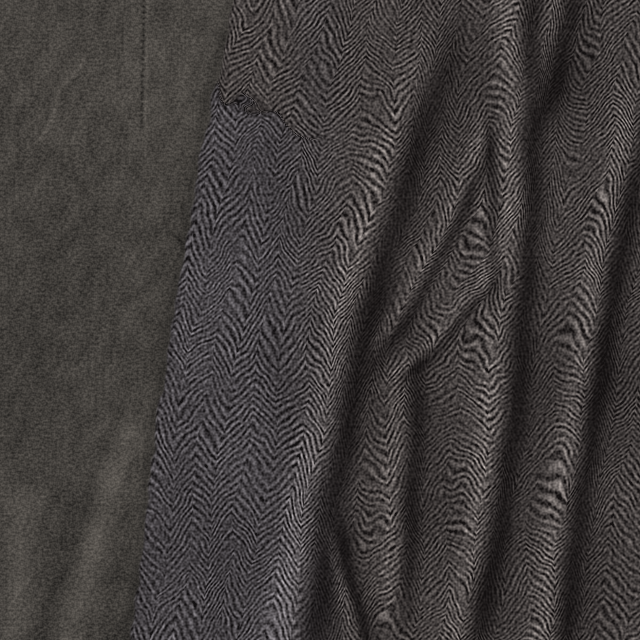
Reproduce this texture procedurally as a WebGL 1 fragment shader.

```glsl
precision highp float;
// Draped cloth: a plain grey panel on the left beside folded herringbone on the right.
// Curved creases add shadow, ridge light and a sideways pull on the weave;
// gradient noise supplies wrinkles, uneven yarn and fine grain.
uniform vec2 u_resolution;

#define CHEVRON_PERIOD 0.068
#define COARSE_PITCH 0.0152
#define FINE_PITCH 0.0108
#define YARN_SLOPE 1.4
#define YARN_CONTRAST 0.135
#define WOOL_LEVEL 0.25
#define PLAIN_LEVEL 0.25
#define FOLD_DEPTH 0.13
#define FOLD_PULL 0.5
#define GRAIN 0.16

vec2 gradientAt(vec2 cell) {
  float a = 6.2832 * fract(sin(dot(cell, vec2(127.1, 311.7))) * 4375.85);
  return vec2(cos(a), sin(a));
}

float gradientNoise(vec2 p) {
  vec2 i = floor(p), f = fract(p);
  vec2 s = f * f * f * (f * (f * 6.0 - 15.0) + 10.0);
  vec2 e = vec2(1.0, 0.0);
  float low = mix(dot(gradientAt(i), f), dot(gradientAt(i + e.xy), f - e.xy), s.x);
  float high = mix(dot(gradientAt(i + e.yx), f - e.yx), dot(gradientAt(i + e.xx), f - e.xx), s.x);
  return mix(low, high, s.y);
}

float fbm(vec2 p) {
  float sum = 0.0, amp = 0.6;
  for (int i = 0; i < 4; i++) {
    sum += amp * gradientNoise(p);
    p = p * 2.03 + 7.3;
    amp *= 0.5;
  }
  return sum;
}

float bump(float d, float w) { return exp(-d * d / (w * w)); }

// Crease through three x positions (low, middle, high) over a span of heights.
// Returns shade (dark crease, lit ridge to its left) and sideways weave pull.
vec2 fold(vec2 p, vec2 span, vec3 xs, float w) {
  float t = (p.y - span.x) / (span.y - span.x);
  float x = xs.x * (1.0 - t) * (1.0 - 2.0 * t) + xs.y * 4.0 * t * (1.0 - t) + xs.z * t * (2.0 * t - 1.0);
  float d = p.x - x;
  float ends = smoothstep(-0.15, 0.2, t) * (1.0 - smoothstep(0.8, 1.15, t));
  float shade = 0.65 * bump(d + 1.9 * w, w) - bump(d, w) - 0.2 * bump(d - 1.5 * w, 1.6 * w);
  return ends * vec2(shade, d * bump(d, 3.0 * w));
}

// Soft streak along a line segment
float streak(vec2 p, vec2 a, vec2 b, float w) {
  vec2 ab = b - a;
  float h = clamp(dot(p - a, ab) / dot(ab, ab), 0.0, 1.0);
  return bump(length(p - a - ab * h), w);
}

float panelEdge(float y) { return 0.205 + 0.1 * y + 0.06 * y * y; }

vec3 plainCloth(vec2 p) {
  float light = PLAIN_LEVEL + 0.02 * smoothstep(0.5, 1.0, p.y);
  light += 0.06 * fbm(p * vec2(7.0, 4.0));
  vec2 q = p + 0.02 * vec2(gradientNoise(p * 12.0), gradientNoise(p * 12.0 + 5.0));
  light += 0.08 * fbm(mat2(0.9, 0.4, -0.4, 0.9) * q * vec2(46.0, 22.0));
  // Broad folds low down
  light += 0.05 * streak(p, vec2(0.02, 0.0), vec2(0.04, 0.22), 0.025);
  light += 0.07 * streak(p, vec2(0.1, 0.0), vec2(0.2, 0.32), 0.022);
  light -= 0.05 * streak(p, vec2(0.07, 0.0), vec2(0.12, 0.2), 0.025);
  // Thin wrinkles and stitched seam
  light += 0.05 * streak(q, vec2(0.065, 0.79), vec2(0.122, 0.91), 0.004);
  light -= 0.05 * streak(q, vec2(0.026, 0.74), vec2(0.032, 0.84), 0.005);
  light -= 0.05 * streak(q, vec2(0.262, 0.64), vec2(0.285, 0.61), 0.005);
  float stitch = 0.6 + 0.4 * sin(p.y * 700.0);
  light -= 0.1 * stitch * streak(p, vec2(0.221, 0.8), vec2(0.225, 1.0), 0.0025);
  light += 0.04 * streak(p, vec2(0.227, 0.8), vec2(0.231, 1.0), 0.003);
  light += GRAIN * (0.6 * gradientNoise(p * vec2(170.0, 230.0)) + 0.5 * gradientNoise(p * 337.0));
  return light * vec3(1.04, 0.99, 0.93);
}

vec3 herringbone(vec2 p, float edge) {
  // Main folds, then smaller pinches
  vec2 q = p + 0.008 * vec2(gradientNoise(p * 11.0), gradientNoise(p * 11.0 + 8.0));
  vec2 f = fold(q, vec2(-0.15, 0.92), vec3(0.475, 0.553, 0.7), 0.026);
  f += fold(q, vec2(-0.15, 1.15), vec3(0.715, 0.82, 0.825), 0.021);
  f += fold(q, vec2(-0.15, 0.85), vec3(0.865, 0.93, 1.02), 0.02);
  f += 0.85 * fold(q, vec2(0.04, 0.44), vec3(0.635, 0.645, 0.655), 0.016);
  f += 0.75 * fold(q, vec2(0.44, 0.78), vec3(0.60, 0.695, 0.767), 0.012);
  f += 0.65 * fold(q, vec2(0.4, 0.57), vec3(0.63, 0.71, 0.78), 0.013);
  f += 0.6 * fold(q, vec2(0.5, 0.82), vec3(0.775, 0.769, 0.762), 0.010);
  f += 0.8 * fold(q, vec2(0.83, 1.05), vec3(0.86, 0.885, 0.905), 0.017);
  f += 0.8 * fold(q, vec2(-0.05, 0.18), vec3(0.59, 0.555, 0.535), 0.011);

  // Ragged overlap near the upper left
  float line = 0.865 - 0.53 * (p.x - 0.34) + 0.04 * gradientNoise(p * 27.0);
  float reach = 1.0 - smoothstep(0.43, 0.53, p.x);
  float upper = smoothstep(-0.004, 0.004, p.y - line) * reach;

  // Weave coordinates follow the drape
  float lean = 0.35 * (p.y - 0.55) * bump(length((p - vec2(0.69, 0.58)) * vec2(1.4, 0.8)), 0.16);
  float u = p.x - 1.15 * edge - lean + FOLD_PULL * f.y + 0.025 * upper;
  u += 0.024 * gradientNoise(p * vec2(9.0, 5.0)) + 0.008 * gradientNoise(p * vec2(30.0, 18.0));
  float v = p.y + 0.05 * gradientNoise(p * vec2(7.0, 6.0) + 3.0) + 0.4 * f.y;
  v += 0.007 * gradientNoise(p * 45.0);
  float zigzag = abs(fract(u / CHEVRON_PERIOD) - 0.5) * CHEVRON_PERIOD;
  float along = 6.2832 * (v + YARN_SLOPE * zigzag);
  float leftSide = 1.0 - smoothstep(0.4, 0.58, p.x);
  float fineness = smoothstep(-0.15, 0.15, fbm(p * vec2(9.0, 5.0) + 2.0) + 0.1 - 0.2 * leftSide - 0.15 * f.x);
  float yarn = mix(sin(along / COARSE_PITCH), sin(along / FINE_PITCH), fineness);
  // Thin cross threads break up each rib
  float thread = sin(6.2832 * (p.x * 0.8 - p.y * 0.35 + 0.01 * gradientNoise(p * 30.0)) / 0.0078);
  float worn = clamp(0.9 + 0.9 * fbm(p * 14.0) + 0.45 * f.x, 0.25, 1.4);
  worn *= 0.9 + 0.9 * gradientNoise(p * vec2(150.0, 120.0));

  float light = WOOL_LEVEL + 0.015 * leftSide + FOLD_DEPTH * f.x + 0.08 * fbm(p * vec2(8.0, 4.0));
  light -= 0.07 * bump(p.y - line, 0.007) * reach;
  float exposure = clamp(light / WOOL_LEVEL, 0.3, 1.25);
  light += exposure * (YARN_CONTRAST * yarn * worn + 0.025 * thread);
  light += GRAIN * exposure * (gradientNoise(p * 245.0) + 0.5 * gradientNoise(p * 130.0));
  vec3 tint = mix(vec3(1.03, 0.99, 0.96), vec3(1.0, 0.985, 1.015), leftSide * (1.0 - upper));
  return max(light, 0.065) * tint + vec3(0.006, -0.003, 0.0);
}

void main() {
  vec2 p = gl_FragCoord.xy / u_resolution;
  float edge = panelEdge(p.y) + 0.008 * gradientNoise(p * 30.0);
  float side = p.x - edge;
  vec3 color = mix(plainCloth(p), herringbone(p, panelEdge(p.y)), smoothstep(-0.003, 0.003, side));
  color *= 1.0 - 0.15 * bump(side + 0.006, 0.008);
  gl_FragColor = vec4(clamp(color, 0.0, 1.0), 1.0);
}
```
